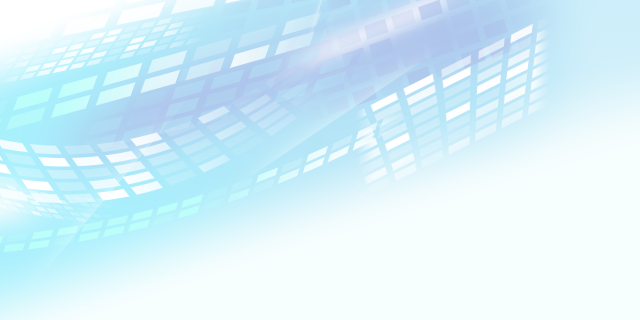
Give the GLSL for this background, as a WebGL 1 fragment shader.

```glsl
precision highp float;
uniform vec2 u_resolution;

const vec3 WHITE = vec3(0.97, 0.995, 0.995);
const vec3 AQUA = vec3(0.66, 0.94, 0.99);
const vec3 SKY = vec3(0.71, 0.90, 0.97);
const vec3 LAVENDER = vec3(0.68, 0.76, 0.92);
const vec3 PEARL = vec3(0.94, 0.94, 0.98);
const vec3 MINT = vec3(0.74, 1.0, 0.98);

float hash(vec2 cell, float seed) {
    vec3 q = fract(vec3(cell.xyx + seed) * 0.1031);
    q += dot(q, q.yzx + 33.33);
    return fract((q.x + q.y) * q.z);
}

// Quadratic curve: height, slope and bend
float curveAt(float x, vec3 curve) {
    return curve.x + x * (curve.y + x * curve.z);
}

float bell(float d, float width) {
    return exp(-d * d / (width * width));
}

// Soft window between two positions
float span(float x, float start, float end, float soft) {
    return smoothstep(start - soft, start + soft, x)
         * (1.0 - smoothstep(end - soft, end + soft, x));
}

// Rows of leaning tiles stacked above a curve, each with its own opacity
float tiles(vec2 p, vec3 curve, vec2 cell, float rows, float lean, float seed, float blur) {
    float rise = p.y - curveAt(p.x, curve);
    vec2 grid = vec2(p.x + lean * rise, rise) / cell;
    vec2 id = floor(grid);
    vec2 inset = (vec2(0.39, 0.35) - abs(fract(grid) - 0.5)) * cell;
    float shape = smoothstep(-blur, blur, min(inset.x, inset.y));
    float inside = step(0.0, id.y) * step(id.y, rows - 0.5);
    return shape * inside * mix(0.25, 1.0, smoothstep(0.1, 0.75, hash(id, seed)));
}

// Wedge of light with one crisp side
float ray(vec2 p, vec2 origin, float slope, float width, float blur) {
    float d = (p.y - origin.y - slope * (p.x - origin.x)) / sqrt(1.0 + slope * slope);
    return smoothstep(-blur, blur, d) * exp(-max(d, 0.0) / width);
}

vec3 backdrop(vec2 p) {
    // Diagonal wash rising out of the white floor
    float lift = p.y - curveAt(p.x, vec3(-0.03, 0.36, -0.02));
    vec3 wash = mix(AQUA, SKY, smoothstep(0.4, 1.4, p.x + 0.5 * p.y));
    wash = mix(wash, WHITE, 0.6 * smoothstep(1.5, 1.9, p.x) * (1.0 - 0.4 * p.y));
    vec3 color = mix(WHITE, wash, smoothstep(-0.08, 0.25, lift));

    // Lavender current
    float flow = p.y - curveAt(p.x, vec3(0.46, 0.42, -0.08));
    color = mix(color, LAVENDER, 0.9 * bell(flow, 0.12) * span(p.x, 0.28, 1.6, 0.24));

    // Pearly streak and bright corners
    float streak = p.y - curveAt(p.x, vec3(0.565, 0.15, 0.12));
    color = mix(color, PEARL, 0.9 * bell(streak, 0.045) * span(p.x, 0.95, 1.42, 0.14));
    float corner = p.y - 0.74 - 0.38 * p.x;
    color = mix(color, vec3(1.0), smoothstep(-0.09, 0.15, corner));
    return mix(color, WHITE, 0.85 * bell(length((p - vec2(-0.02, 0.36)) * vec2(0.7, 1.3)), 0.1));
}

void main() {
    vec2 p = gl_FragCoord.xy / u_resolution * vec2(2.0, 1.0);
    float blur = 0.7 / u_resolution.y;
    vec3 color = backdrop(p);

    // Shaded tiles behind the bright ribbons
    float shade = tiles(p, vec3(0.27, 0.35, 0.0), vec2(0.085, 0.065), 6.0, 0.25, 11.0, blur);
    color = mix(color, LAVENDER, 0.65 * shade * span(p.x, 1.05, 1.62, 0.12));
    float dusk = tiles(p, vec3(0.46, 0.2, 0.05), vec2(0.12, 0.05), 4.0, -0.4, 53.0, blur);
    color = mix(color, SKY, 0.45 * dusk * span(p.x, 0.25, 1.1, 0.15));
    float veil = tiles(p, vec3(0.75, 0.2, 0.0), vec2(0.11, 0.05), 4.0, -0.3, 61.0, blur);
    color = mix(color, LAVENDER, 0.3 * veil * span(p.x, 0.75, 1.2, 0.15));

    // Upper ribbons, from large to fine
    float high = tiles(p, vec3(0.84, 0.2, 0.0), vec2(0.17, 0.06), 3.0, -0.5, 3.0, blur);
    color = mix(color, vec3(1.0), 0.9 * high * span(p.x, 0.08, 0.85, 0.1));
    float fine = tiles(p, vec3(0.735, 0.2, 0.02), vec2(0.052, 0.02), 5.0, -0.8, 7.0, blur);
    color = mix(color, vec3(1.0), 0.9 * fine * span(p.x, 0.06, 0.56, 0.1));
    float wide = tiles(p, vec3(0.58, 0.27, 0.01), vec2(0.14, 0.055), 2.0, -0.4, 19.0, blur);
    vec3 wideColor = mix(MINT, WHITE, smoothstep(0.1, 0.6, p.x));
    color = mix(color, wideColor, 0.95 * wide * (1.0 - smoothstep(0.65, 1.2, p.x)));

    // Left grid dissolving along its bend
    float left = tiles(p, vec3(0.38, -0.2, 0.5), vec2(0.105, 0.038), 5.0, 0.7, 23.0, blur);
    color = mix(color, vec3(1.0), left * (1.0 - 0.8 * smoothstep(0.3, 0.9, p.x))
                                  * (1.0 - smoothstep(0.85, 1.05, p.x)));
    float mesh = tiles(p, vec3(0.35, -0.25, 0.3), vec2(0.035, 0.016), 5.0, 1.2, 71.0, blur);
    color = mix(color, WHITE, 0.7 * mesh * (1.0 - smoothstep(0.1, 0.4, p.x)));

    // Lower mint ribbon
    float low = tiles(p, vec3(0.207, 0.09, 0.18), vec2(0.078, 0.03), 2.0, -0.35, 31.0, blur);
    vec3 lowColor = mix(MINT, WHITE, smoothstep(0.6, 1.1, p.x));
    color = mix(color, lowColor, 0.95 * low * (1.0 - smoothstep(1.1, 1.3, p.x)));

    // Right grid fanning upright
    vec3 rightCurve = vec3(-0.19, 0.5, 0.0);
    float lean = mix(0.3, -0.12, smoothstep(1.1, 1.65, p.x));
    float right = tiles(p, rightCurve, vec2(0.082, 0.036), 8.0, lean, 41.0, blur);
    float rightRise = p.y - curveAt(p.x, rightCurve);
    float rightFade = span(p.x, 1.14, 1.69, 0.035) * smoothstep(-0.1, 0.14, rightRise);
    color = mix(color, vec3(1.0), right * rightFade);

    // Crossing beams
    float beams = 0.35 * ray(p, vec2(0.77, 0.44), 0.67, 0.03, blur) * span(p.x, 0.8, 1.3, 0.12)
                + 0.35 * ray(p, vec2(0.13, 0.14), 1.2, 0.03, blur) * span(p.x, 0.18, 0.5, 0.12)
                + 0.5 * ray(p, vec2(0.98, 0.91), 3.4, 0.006, blur) * span(p.y, 0.9, 1.1, 0.04);
    color = mix(color, WHITE, beams);
    gl_FragColor = vec4(color, 1.0);
}
```
